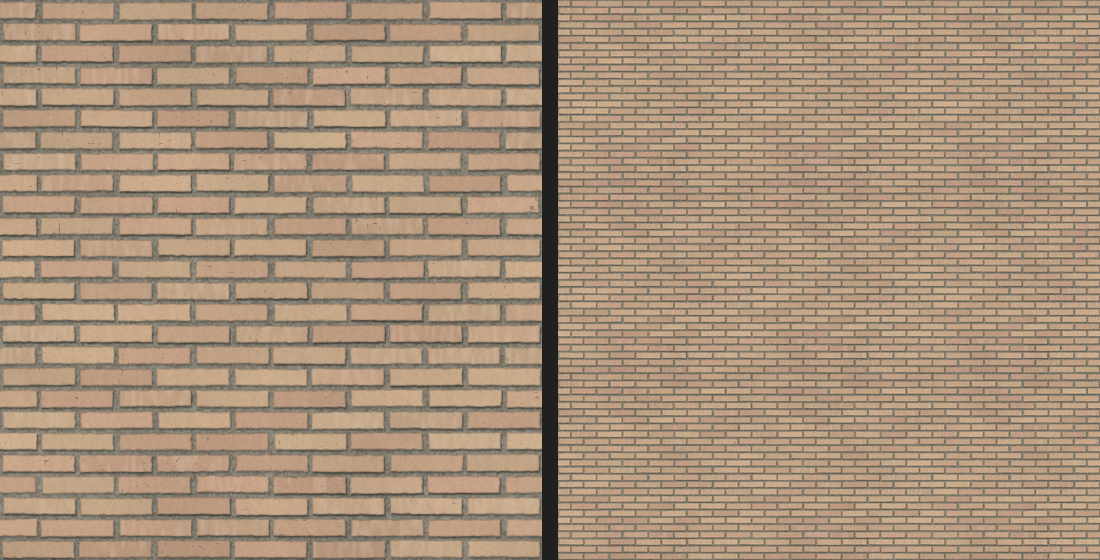
Left: one tile. Right: repeated 3 by 3.
Reproduce this texture procedurally as a WebGL 1 fragment shader.

```glsl
precision highp float;
// Running-bond wall of slim sandy bricks with rough grey mortar, 7 bricks by 26 courses.

uniform vec2 u_resolution;

const vec2 GRID = vec2(7.0, 26.0);

float hash(vec2 p) {
  vec3 q = fract(vec3(p.xyx) * vec3(0.1031, 0.1030, 0.0973));
  q += dot(q, q.yzx + 33.33);
  return fract((q.x + q.y) * q.z);
}

// Value noise with a whole number of cells, so it wraps over the canvas.
float noise(vec2 uv, vec2 cells) {
  vec2 p = uv * cells;
  vec2 i = floor(p);
  vec2 f = fract(p);
  f = f * f * (3.0 - 2.0 * f);
  vec2 a = mod(i, cells);
  vec2 b = mod(i + 1.0, cells);
  return mix(mix(hash(a), hash(vec2(b.x, a.y)), f.x),
             mix(hash(vec2(a.x, b.y)), hash(b), f.x), f.y);
}

// Brick id in xy, signed distance to its edge in z; one course is one unit high.
vec3 brickAt(vec2 uv) {
  vec2 p = uv * GRID;
  p.x += 0.5 * mod(floor(p.y), 2.0);
  vec2 id = mod(floor(p), GRID);
  vec2 local = (fract(p) - 0.5) * vec2(3.59, 1.0);
  local -= (vec2(hash(id + 11.0), hash(id + 37.0)) - 0.5) * vec2(0.09, 0.05);
  local.y -= local.x * (hash(id + 53.0) - 0.5) * 0.018;
  vec2 halfSize = vec2(1.685, 0.397) - 0.02 * hash(id + 71.0);
  vec2 q = abs(local) - halfSize + 0.04;
  float d = length(max(q, 0.0)) + min(max(q.x, q.y), 0.0) - 0.04;
  d += (noise(uv, vec2(110.0, 130.0)) - 0.5) * 0.045;
  return vec3(id, d);
}

void main() {
  vec2 uv = gl_FragCoord.xy / u_resolution;
  float pixel = GRID.y / u_resolution.y;
  vec3 brick = brickAt(uv);
  vec2 id = brick.xy;

  // Shared grain, from coarse to fine
  float coarse = noise(uv, vec2(120.0, 124.0));
  float fine = noise(uv + 0.37, vec2(310.0, 320.0));
  float stain = noise(uv, vec2(6.0, 7.0));

  // Sandy mortar
  float grit = 0.4 * coarse + 0.6 * fine;
  vec3 mortar = mix(vec3(0.41, 0.39, 0.34), vec3(0.61, 0.59, 0.54), grit);
  mortar *= 0.95 + 0.1 * stain;

  // Shade below and beside each brick, stronger under some
  vec3 caster = brickAt(uv + vec2(-0.012, 0.085) / GRID);
  float shade = 1.0 - smoothstep(-0.05, 0.06, caster.z);
  mortar *= 1.0 - shade * mix(0.15, 0.42, hash(caster.xy + 91.0));

  // Brick face: pinkish to yellowish, with its own brightness
  vec3 face = mix(vec3(0.755, 0.615, 0.515), vec3(0.775, 0.665, 0.54), hash(id + 5.0));
  face *= 0.96 + 0.07 * hash(id + 23.0);
  face *= 0.97 + 0.06 * stain;
  face *= 0.975 + 0.05 * fine;

  // Vertical streaks and a pale wash on a few bricks
  float streak = noise(uv, vec2(150.0, 26.0));
  face *= 0.985 + 0.03 * streak;
  float washed = step(0.72, hash(id + 67.0)) * smoothstep(0.4, 0.9, streak);
  face = mix(face, vec3(0.81, 0.73, 0.64), 0.35 * washed);

  // Small dark pits and worn, darker rims
  float pit = smoothstep(0.91, 0.98, noise(uv + 0.19, vec2(190.0, 196.0)));
  face *= 1.0 - 0.22 * pit * step(0.55, hash(id + 83.0));
  face *= 1.0 - 0.16 * smoothstep(-0.09, 0.0, brick.z) * (0.5 + coarse);

  float soft = max(0.75 * pixel, 0.02);
  float cover = 1.0 - smoothstep(-soft, soft, brick.z);
  gl_FragColor = vec4(mix(mortar, face, cover), 1.0);
}
```
